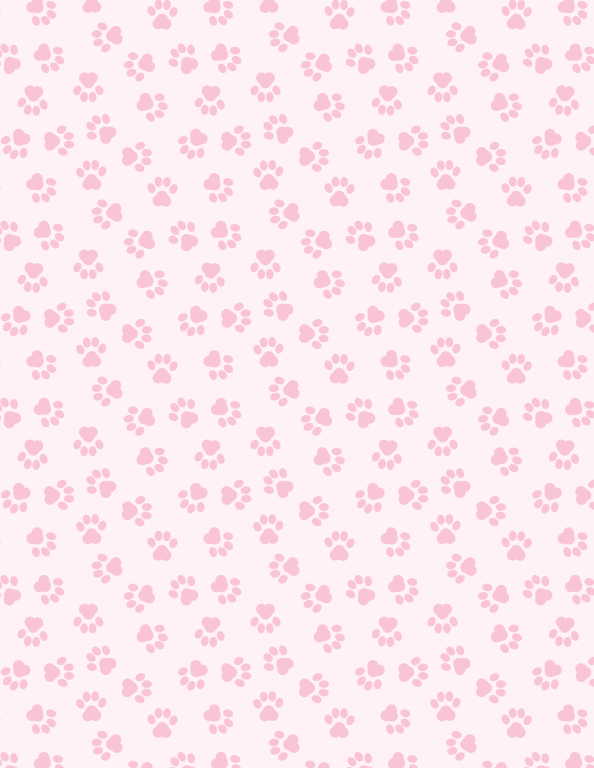
This pattern is drawn by a Shadertoy shader. Its source:

```glsl
// Scattered pink paw prints with heart-shaped pads on a pale pink ground.

#define REPEATS_ACROSS 3.354
#define PAW_SIZE 0.1
#define PAW_COUNT 14
#define INNER_TOE vec2(0.24, 0.94)
#define OUTER_TOE vec2(0.62, 0.56)
#define TOE_RADII vec2(0.215, 0.285)
#define PAD_BLEND 0.14
#define GROUND_COLOR vec3(1.0, 0.95, 0.962)
#define PAW_COLOR vec3(0.975, 0.77, 0.832)

// Pad centre within one tile (x right, y down), heading clockwise from up
const vec3 PAWS[PAW_COUNT] = vec3[PAW_COUNT](
    vec3(0.915, 0.121,  0.04), vec3(0.205, 0.034,  2.33),
    vec3(0.643, 0.201, -1.73), vec3(0.824, 0.359, -1.88),
    vec3(0.062, 0.363, -0.63), vec3(0.246, 0.303,  2.20),
    vec3(0.499, 0.454,  3.14), vec3(0.190, 0.529,  3.24),
    vec3(0.824, 0.582,  2.00), vec3(0.601, 0.755, -0.87),
    vec3(0.115, 0.782, -2.52), vec3(0.295, 0.797,  1.52),
    vec3(0.734, 0.884,  1.60), vec3(0.518, 0.027, -0.05));

float smoothMin(float a, float b, float k) {
    float h = max(k - abs(a - b), 0.0) / k;
    return min(a, b) - 0.25 * h * h * k;
}

// Approximate distance to an ellipse leaning clockwise by the given angle
float toeDistance(vec2 p, float lean) {
    float c = cos(lean), s = sin(lean);
    p = vec2(c * p.x - s * p.y, s * p.x + c * p.y);
    float k = length(p / TOE_RADII);
    float slope = length(p / (TOE_RADII * TOE_RADII));
    return k * (k - 1.0) / max(slope, 0.001);
}

// One paw, toes toward +y, pad at the origin
float pawDistance(vec2 p) {
    p.x = abs(p.x);
    float lobe = length(p - vec2(0.22, -0.14)) - 0.31;
    float crown = length(p - vec2(0.0, 0.12)) - 0.32;
    float pad = smoothMin(lobe, crown, PAD_BLEND);
    float toes = min(toeDistance(p - INNER_TOE, 0.08),
                     toeDistance(p - OUTER_TOE, 0.45));
    return min(pad, toes);
}

void mainImage(out vec4 fragColor, in vec2 fragCoord) {
    // Tile space, anchored at the top left
    float pixel = REPEATS_ACROSS / iResolution.x;
    vec2 tile = vec2(fragCoord.x, iResolution.y - fragCoord.y) * pixel;

    // Nearest paw, wrapping across tile borders
    float nearest = 1.0;
    for (int i = 0; i < PAW_COUNT; i++) {
        vec2 offset = tile - PAWS[i].xy;
        offset -= floor(offset + 0.5);
        float c = cos(PAWS[i].z), s = sin(PAWS[i].z);
        vec2 local = vec2(dot(offset, vec2(c, s)), dot(offset, vec2(s, -c)));
        nearest = min(nearest, pawDistance(local / PAW_SIZE) * PAW_SIZE);
    }

    float coverage = 1.0 - smoothstep(-0.75 * pixel, 0.75 * pixel, nearest);
    fragColor = vec4(mix(GROUND_COLOR, PAW_COLOR, coverage), 1.0);
}
```
